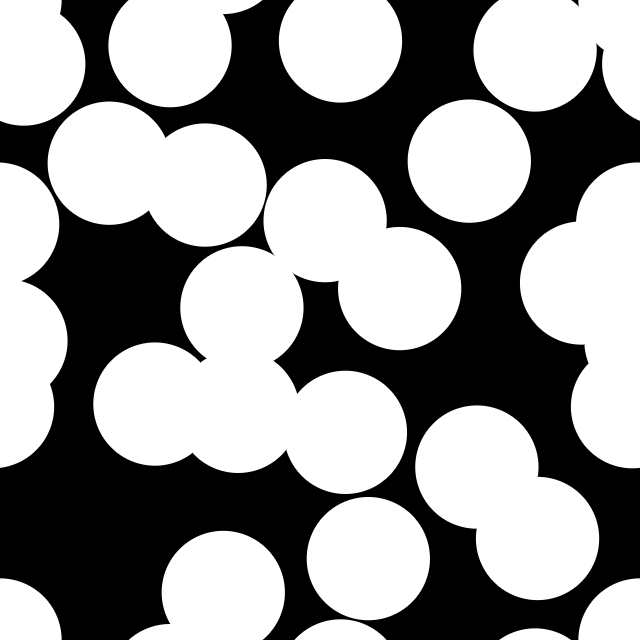
A Shadertoy shader for this pattern:

```glsl
// Equal white discs scattered on black, some touching or overlapping.
// Staggered rows of four and five discs are shifted by a scatter formula;
// distances wrap around the unit square, so the result tiles.

// Quadratic sequence: an even but irregular pair in 0..1 for each disc
vec2 scatter(float id) {
    return fract(id * id * vec2(0.618, 0.437));
}

// Signed distance to a disc on the wrapping unit square
float wrappedDisc(vec2 p, vec2 center, float radius) {
    vec2 offset = p - center;
    offset -= round(offset);
    return length(offset) - radius;
}

// Signed distance to the union of all discs
float discField(vec2 p) {
    float nearest = 1.0;
    float id = 0.0;
    for (int row = 0; row < 5; row++) {
        int odd = row % 2;
        int count = 4 + odd;
        for (int column = 0; column < count; column++) {
            vec2 center = vec2(float(column) / float(count) + 0.1 * float(odd),
                               float(row) / 5.0);
            center += scatter(id) * vec2(0.16, 0.17);
            nearest = min(nearest, wrappedDisc(p, center, 0.0963));
            id += 1.0;
        }
    }
    return nearest;
}

void mainImage(out vec4 fragColor, in vec2 fragCoord) {
    vec2 uv = fragCoord / iResolution.xy;
    float edgeWidth = 1.0 / min(iResolution.x, iResolution.y);

    // One-pixel soft edge between disc and ground
    float coverage = clamp(0.5 - discField(uv) / edgeWidth, 0.0, 1.0);

    vec3 ground = vec3(0.0);
    vec3 disc = vec3(1.0);
    fragColor = vec4(mix(ground, disc, coverage), 1.0);
}
```
